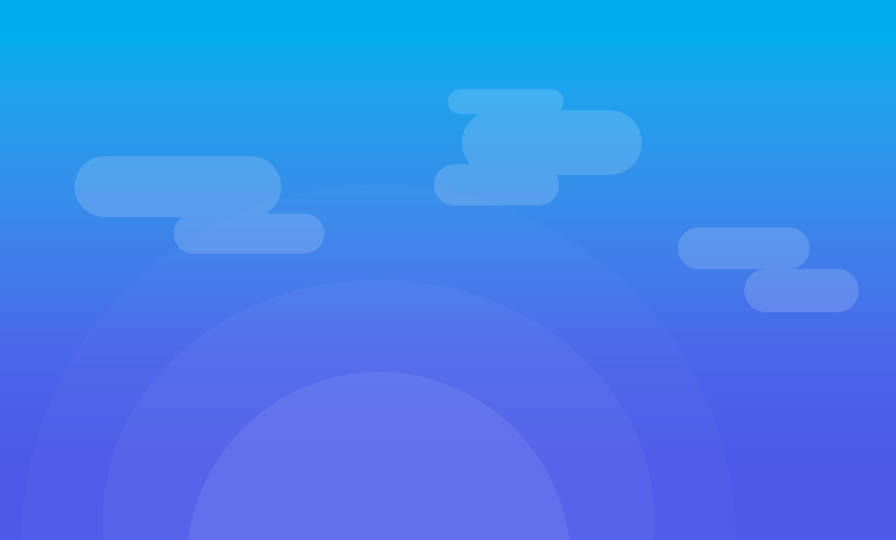
Reproduce this background procedurally as a Shadertoy shader.

```glsl
// Blue-to-indigo sky with three pale rising discs and soft pill-shaped clouds.
#define DESIGN_ASPECT 1.6696
#define SUN_X 0.7058
#define CLOUD_ALPHA 0.155
#define OUTER_ALPHA 0.02
#define MIDDLE_ALPHA 0.04
#define INNER_ALPHA 0.075

const int STOP_COUNT = 6;
const int CLOUD_COUNT = 7;

// Sky stops: colour, then depth below the top edge
const vec4 SKY[STOP_COUNT] = vec4[](
    vec4(0.000, 0.680, 0.925, 0.06),
    vec4(0.110, 0.640, 0.930, 0.16),
    vec4(0.210, 0.560, 0.920, 0.35),
    vec4(0.255, 0.485, 0.918, 0.50),
    vec4(0.290, 0.400, 0.918, 0.65),
    vec4(0.300, 0.350, 0.912, 0.85));

// Cloud pills: centre, then half size, in canvas heights
const vec4 CLOUDS[CLOUD_COUNT] = vec4[](
    vec4(0.3315, 0.6543, 0.1924, 0.0565),
    vec4(0.4641, 0.5674, 0.1402, 0.0370),
    vec4(0.9424, 0.8120, 0.1076, 0.0232),
    vec4(1.0283, 0.7359, 0.1674, 0.0598),
    vec4(0.9250, 0.6576, 0.1163, 0.0380),
    vec4(1.3859, 0.5402, 0.1228, 0.0385),
    vec4(1.4935, 0.4620, 0.1065, 0.0402));

vec3 skyColor(float depth) {
    vec3 color = SKY[0].rgb;
    for (int i = 1; i < STOP_COUNT; i++) {
        float t = (depth - SKY[i - 1].w) / (SKY[i].w - SKY[i - 1].w);
        color = mix(color, SKY[i].rgb, clamp(t, 0.0, 1.0));
    }
    return color;
}

float pillDistance(vec2 p, vec2 halfSize) {
    p.x -= clamp(p.x, halfSize.y - halfSize.x, halfSize.x - halfSize.y);
    return length(p) - halfSize.y;
}

// First-order distance to an ellipse
float ellipseDistance(vec2 p, vec2 radii) {
    float k = length(p / radii);
    return k * (k - 1.0) / max(length(p / (radii * radii)), 1e-4);
}

float coverage(float d) {
    float soft = 0.75 / iResolution.y;
    return 1.0 - smoothstep(-soft, soft, d);
}

vec3 addDisc(vec3 color, vec2 p, float centerY, vec2 radii, float alpha) {
    float d = ellipseDistance(p - vec2(SUN_X, centerY), radii);
    return mix(color, vec3(1.0), alpha * coverage(d));
}

void mainImage(out vec4 fragColor, in vec2 fragCoord) {
    vec2 uv = fragCoord / iResolution.xy;
    vec2 p = uv * vec2(DESIGN_ASPECT, 1.0);
    vec3 color = skyColor(1.0 - uv.y);

    // Nested discs, widest first
    color = addDisc(color, p, -0.0087, vec2(0.667), OUTER_ALPHA);
    color = addDisc(color, p, 0.037, vec2(0.514, 0.4457), MIDDLE_ALPHA);
    color = addDisc(color, p, -0.0478, vec2(0.3587), INNER_ALPHA);

    // Clouds merge into one even veil
    float cloud = 0.0;
    for (int i = 0; i < CLOUD_COUNT; i++) {
        float d = pillDistance(p - CLOUDS[i].xy, CLOUDS[i].zw);
        cloud = max(cloud, coverage(d));
    }
    color = mix(color, vec3(1.0), CLOUD_ALPHA * cloud);

    fragColor = vec4(color, 1.0);
}
```
